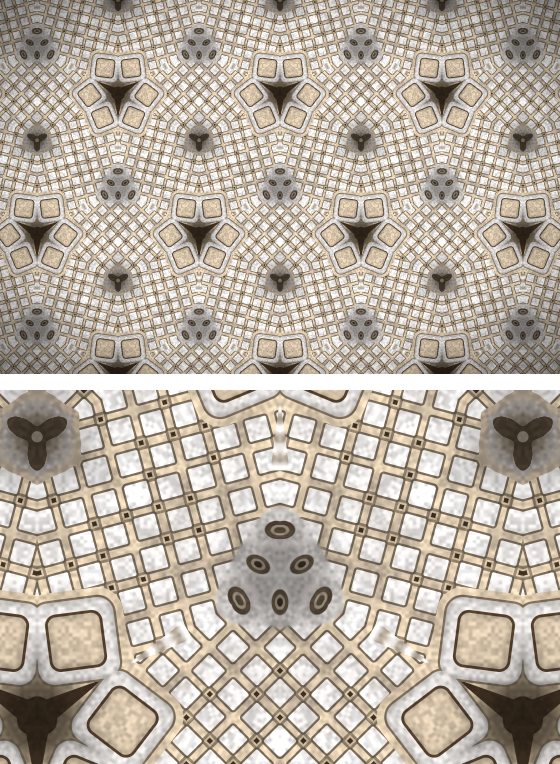
Top: the whole. Bottom: its middle third, enlarged.
A WebGL 1 fragment shader for this pattern:

```glsl
precision highp float;
// Kaleidoscopic paving: one worn wedge of square tiles, mirrored into a
// triangular lattice. Each wedge has three corners: a flower of rounded slabs,
// a dark star medallion and a concrete patch with oval pits.
uniform vec2 u_resolution;

const float VIEW_HEIGHT = 4.0;          // canvas height in wedge sides
const vec2 FLOWER_AT = vec2(0.5, 0.75); // one flower, as a share of the canvas
const float PITCH = 0.118;              // tile spacing
const float TILE_HALF = 0.355;          // tile half width, in pitches
const float OUTLINE = 0.008;            // dark rim around tiles
const vec2 SLAB_AT = vec2(0.139, 0.272);
const float SLAB_HALF = 0.146;
const float PIT_HALF = 0.098;
const float SLAB_TILT = -0.13;
const float EXPOSURE = 1.1;
const float VIGNETTE = 0.48;
const vec2 STAR = vec2(0.0, 1.0);
const vec2 PATCH = vec2(0.8660, 0.5);
const vec2 PATCH_NORMAL = vec2(-0.5, 0.8660);
const vec3 WHITE = vec3(0.92, 0.915, 0.91);
const vec3 GRAY = vec3(0.73, 0.71, 0.70);
const vec3 SAND = vec3(0.84, 0.765, 0.66);
const vec3 TAUPE = vec3(0.62, 0.57, 0.51);
const vec3 BROWN = vec3(0.43, 0.38, 0.31);
const vec3 DARK = vec3(0.22, 0.17, 0.12);

float pixel; // size of one pixel in wedge units

float hash(vec2 p) {
  return fract(sin(dot(p, vec2(127.1, 311.7))) * 43758.5453);
}

float noise(vec2 p) {
  vec2 i = floor(p), f = fract(p);
  f = f * f * (3.0 - 2.0 * f);
  return mix(mix(hash(i), hash(i + vec2(1.0, 0.0)), f.x),
             mix(hash(i + vec2(0.0, 1.0)), hash(i + 1.0), f.x), f.y);
}

float fbm(vec2 p) {
  return 0.55 * noise(p) + 0.3 * noise(p * 2.1 + 7.0) + 0.15 * noise(p * 4.3 + 3.0);
}

float cover(float d) { return clamp(0.5 - d / pixel, 0.0, 1.0); }

float roundBox(vec2 p, float halfSize, float radius) {
  vec2 q = abs(p) - halfSize + radius;
  return length(max(q, 0.0)) + min(max(q.x, q.y), 0.0) - radius;
}

float ellipse(vec2 p, vec2 r) { return (length(p / r) - 1.0) * min(r.x, r.y); }

// Move to the nearest flower, then mirror into a single 60 degree wedge.
vec2 foldWedge(vec2 p) {
  vec2 cell = vec2(1.7320508, 3.0);
  vec2 a = mod(p + 0.5 * cell, cell) - 0.5 * cell;
  vec2 b = mod(p, cell) - 0.5 * cell;
  p = dot(a, a) < dot(b, b) ? a : b;
  float t = abs(mod(atan(p.x, p.y) + 1.0472, 2.0944) - 1.0472);
  return length(p) * vec2(sin(t), cos(t));
}

// Square tiles set diagonally to the edge from star to patch.
vec3 paving(vec2 p, float wear) {
  vec2 q = p - PATCH;
  float u = dot(q, vec2(-0.8660, 0.5)), v = dot(q, vec2(-0.5, -0.8660));
  vec2 g = vec2(u + v, u - v) * 0.70711 / PITCH;
  vec2 id = floor(g), f = fract(g) - 0.5, knot = fract(g + 0.5) - 0.5;
  float h = hash(id);
  f += 0.06 * (vec2(h, hash(id + 9.0)) - 0.5);
  float tile = roundBox(f, TILE_HALF - 0.045 * h, 0.05) * PITCH;
  vec3 color = mix(SAND, TAUPE, 0.7 * smoothstep(0.45, 0.75, wear));
  float k = max(abs(knot.x), abs(knot.y)) * PITCH;
  float marked = step(0.6, hash(floor(g + 0.5) + 4.0));
  color = mix(color, BROWN, cover(k - 0.025) * marked * 0.8);
  color = mix(color, SAND, cover(k - 0.015) * marked * 0.7);
  color = mix(color, DARK, cover(k - 0.008) * marked);
  color = mix(color, BROWN * 0.75, cover(tile - OUTLINE) * 0.8);
  vec3 face = mix(WHITE, GRAY, 0.3 * h + 0.4 * smoothstep(0.4, 0.75, wear));
  return mix(color, face * (1.0 + 0.1 * (f.y - f.x)), cover(tile));
}

// Narrow concrete sliver, then slabs around a dark three-armed hollow.
vec3 flower(vec3 color, vec2 p, float wear) {
  vec2 l = vec2(dot(p, PATCH), dot(p, PATCH_NORMAL));
  float r = length(p);
  float sliver = max(l.y - 0.13 * (l.x - 0.36), l.x - 0.62);
  color = mix(color, mix(WHITE, TAUPE, 0.5 + 0.4 * sin(l.x * 90.0)), cover(sliver));
  float c = cos(SLAB_TILT), s = sin(SLAB_TILT);
  vec2 q = mat2(c, s, -s, c) * (p - SLAB_AT);
  float slab = roundBox(q, SLAB_HALF, 0.058);
  float pit = roundBox(q, PIT_HALF, 0.035);
  vec3 bed = mix(BROWN, SAND * (1.06 - 0.25 * wear), smoothstep(0.08, 0.24, r));
  color = mix(color, bed, cover(min(slab - 0.035, r - 0.25)));
  float spike = l.y - 0.05 * (1.0 - l.x / 0.27);
  color = mix(color, DARK, cover(min(spike, r - 0.055 - 0.03 * wear)));
  color = mix(color, BROWN, cover(slab - OUTLINE));
  vec3 stone = mix(WHITE, GRAY, 0.25 + 0.8 * wear) * (0.84 + 0.16 * smoothstep(0.0, 0.025, -slab));
  color = mix(color, stone, cover(slab));
  color = mix(color, DARK * 1.3, cover(pit - 0.005));
  vec3 floorColor = mix(SAND, TAUPE, 0.5 * wear) * (0.82 + 0.18 * smoothstep(0.0, 0.04, -pit));
  return mix(color, floorColor, cover(pit + 0.005));
}

// Worn gray disc with a soft rim and a ragged three-armed star.
vec3 medallion(vec3 color, vec2 p, float wear) {
  vec2 l = vec2(STAR.y - p.y, p.x);
  float r = length(l), a = atan(l.y, l.x);
  float rim = r * cos(a - 0.5236) - 0.12 - 0.03 * (wear - 0.5);
  color = mix(color, mix(SAND, TAUPE, wear), cover(rim - 0.03));
  vec3 disc = mix(BROWN, GRAY, smoothstep(0.02, 0.15, r + 0.06 * (wear - 0.5)));
  color = mix(color, disc, smoothstep(0.015, -0.015, rim));
  float points = mix(0.035, 0.115, pow(abs(cos(a * 1.5)), 3.0)) + 0.03 * (wear - 0.5);
  color = mix(color, mix(BROWN, DARK, 0.6), cover(r - points));
  return mix(color, TAUPE, cover(r - 0.02));
}

vec3 pittedPatch(vec3 color, vec2 p, float wear) {
  vec2 q = p - PATCH;
  vec2 l = vec2(-dot(q, PATCH), dot(q, PATCH_NORMAL));
  float edge = length(l) - mix(0.25, 0.18, smoothstep(0.0, 0.8, atan(l.y, l.x)));
  vec3 concrete = mix(WHITE, GRAY, 0.3 + wear);
  color = mix(color, concrete, smoothstep(0.012, -0.012, edge));
  vec2 inner = vec2(0.5 * l.x + 0.866 * l.y - 0.09, 0.866 * l.x - 0.5 * l.y);
  float oval = ellipse(inner, vec2(0.046, 0.03));
  float hollow = ellipse(l - vec2(0.165, 0.0), vec2(0.034, 0.056)) + 0.02 * (wear - 0.5);
  color = mix(color, mix(DARK, BROWN, wear), cover(min(oval, hollow)));
  color = mix(color, TAUPE, cover(oval + 0.012));
  color = mix(color, DARK, cover(oval + 0.02));
  return mix(color, TAUPE, cover(abs(hollow + 0.018) - 0.004));
}

void main() {
  pixel = VIEW_HEIGHT / u_resolution.y;
  vec2 p = foldWedge((gl_FragCoord.xy - FLOWER_AT * u_resolution) * pixel);
  float wear = fbm(p * 9.0 + 2.0);
  vec3 color = paving(p, wear);
  color = flower(color, p, wear);
  color = medallion(color, p, wear);
  color = pittedPatch(color, p, wear);
  // Grime gathers at the corners of the wedge; fine grain covers everything.
  float grime = exp(-30.0 * dot(p, p)) + exp(-22.0 * dot(p - STAR, p - STAR))
              + exp(-28.0 * dot(p - PATCH, p - PATCH));
  color *= 1.0 - 0.32 * grime;
  color *= EXPOSURE * (0.87 + 0.26 * noise(p * 75.0));
  vec2 view = gl_FragCoord.xy / u_resolution - 0.5;
  color *= 1.0 - VIGNETTE * smoothstep(0.12, 0.55, dot(view, view));
  gl_FragColor = vec4(clamp(color, 0.0, 1.0), 1.0);
}
```
